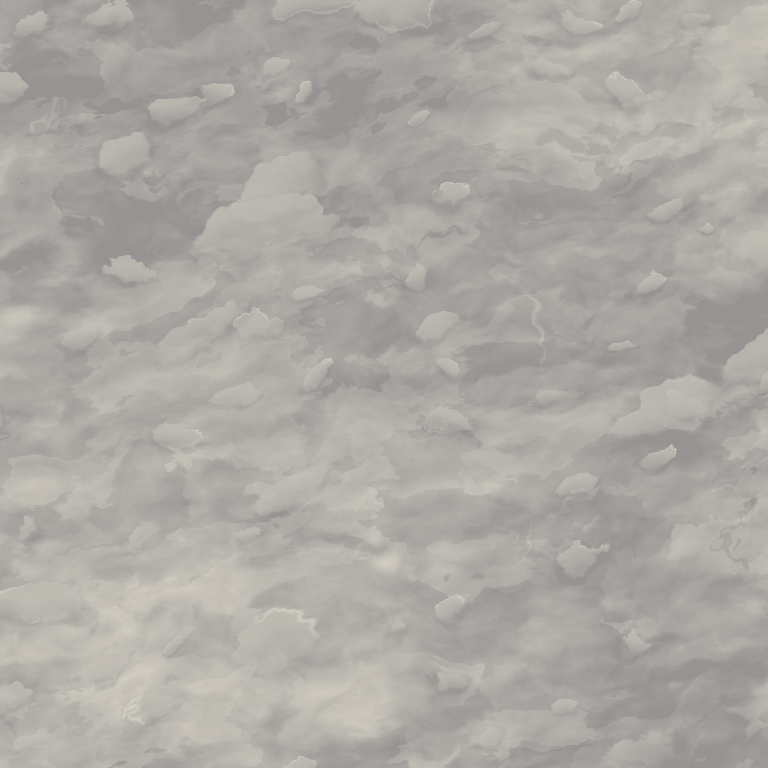
Reproduce this texture procedurally as a WebGL 1 fragment shader.

```glsl
precision highp float;
// Weathered grey stone: overlapping ragged sheets, pale flakes and thin cream rims.
uniform vec2 u_resolution;

float hash(vec2 p) {
  vec3 q = fract(vec3(p.xyx) * 0.1031);
  q += dot(q, q.yzx + 33.33);
  return fract((q.x + q.y) * q.z);
}

float noise(vec2 p) {
  vec2 cell = floor(p), f = fract(p);
  f = f * f * (3.0 - 2.0 * f);
  return mix(mix(hash(cell), hash(cell + vec2(1.0, 0.0)), f.x),
             mix(hash(cell + vec2(0.0, 1.0)), hash(cell + 1.0), f.x), f.y);
}

float fbm(vec2 p) {
  float sum = 0.0, amp = 0.5;
  for (int i = 0; i < 6; i++) {
    sum += amp * noise(p);
    p = mat2(0.96, 0.28, -0.28, 0.96) * p * 2.03 + 17.3;
    amp *= 0.54;
  }
  return sum / 1.06;
}

// Layered sheets, alternately dark and light, from broad to small.
float paintSheets(float tone, vec2 p) {
  for (int i = 0; i < 10; i++) {
    float k = float(i);
    vec2 seed = vec2(k * 13.7 + 5.0, k * 7.9 + 3.0);
    float depth = fbm(p * vec2(2.8, 5.2) * (1.0 + 0.22 * k) + seed) - 0.535;
    float haze = mix(0.014, 0.13, smoothstep(0.35, 0.7, noise(p * 5.0 + seed.yx)));
    float cover = smoothstep(-0.3 * haze, haze, depth);
    float light = mod(k, 2.0);
    float sheet = mix(0.04, 0.64, light) + 0.2 * light * exp(-max(depth, 0.0) * 18.0);
    tone = mix(tone, sheet, cover * mix(0.4, 0.72, hash(seed)));
  }
  return tone;
}

// Scattered ragged flakes, brightest along the top, rimmed on one side only.
float paintFlakes(float tone, vec2 p, vec2 grid, float share) {
  vec2 base = floor(p * grid);
  float ragged = fbm(p * grid * vec2(2.6, 2.1) + 41.0) - 0.5;
  float rimMask = smoothstep(0.45, 0.7, noise(p * grid * 2.2 + 8.0));
  for (int y = -1; y <= 1; y++) {
    for (int x = -1; x <= 1; x++) {
      vec2 id = base + vec2(float(x), float(y));
      float present = step(hash(id + 61.0), share);
      vec2 jitter = vec2(hash(id + 19.0), hash(id + 83.0));
      vec2 r = p - (id + jitter) / grid;
      float angle = (hash(id + 37.0) - 0.4) * 1.2;
      float c = cos(angle), s = sin(angle);
      r = vec2(c * r.x + s * r.y, c * r.y - s * r.x);
      r /= vec2(0.30, 0.22) / grid * mix(0.5, 1.2, hash(id + 97.0));
      float d = 1.0 - length(r) + ragged * 2.6 - 0.2 * abs(r.x);
      float top = smoothstep(-1.1, 0.7, r.y);
      float body = smoothstep(-0.04, mix(0.5, 0.08, top), d);
      float shadow = smoothstep(-0.6, 0.0, d) * (1.0 - body) * smoothstep(0.4, -0.6, r.y);
      float side = step(0.3, hash(id + 7.0)) * 2.0 - 1.0;
      float rim = smoothstep(0.12, 0.0, abs(d - 0.05)) * rimMask
                * smoothstep(-0.1, 0.6, side * (r.y + 0.4 * r.x));
      tone -= present * shadow * 0.2;
      tone = mix(tone, 0.56 + 0.26 * top, present * body * mix(0.3, 0.8, top));
      tone += present * rim * 0.4;
    }
  }
  return tone;
}

void main() {
  vec2 uv = gl_FragCoord.xy / u_resolution.y;
  vec2 warp = vec2(fbm(uv * 5.0 + 2.0), fbm(uv * 5.0 + 29.0)) - 0.5;
  vec2 p = uv + warp * vec2(0.10, 0.08);
  p.y -= 0.12 * p.x;

  // Broad light and shade, then sheets
  float tone = 0.40 + (fbm(uv * vec2(2.0, 3.5) + 70.0) - 0.5) * 1.2;
  tone = paintSheets(tone, p);
  tone += (fbm(uv * vec2(2.2, 3.6) + 11.0) - 0.5) * 1.1;

  // Clumpy relief lit from above, with fine mottling and streaks
  vec2 clump = p * vec2(10.0, 17.0) + 31.0;
  tone += (fbm(clump) - fbm(clump + vec2(-0.1, 0.3))) * 0.75;
  tone += (fbm(p * vec2(24.0, 40.0)) - 0.5) * 0.5;
  tone += (noise(p * vec2(14.0, 95.0) + 6.0) - 0.5) * 0.09;

  // Small chips below larger flakes
  tone = paintFlakes(tone, p + vec2(7.0, 2.0), vec2(9.0, 14.0), 0.32);
  tone = paintFlakes(tone, p + vec2(3.0, 5.0), vec2(4.0, 7.0), 0.40);

  // Sparse cream seams and dark hairline cracks
  float seam = abs(fbm(p * vec2(5.0, 4.0) + 53.0) - 0.5);
  float where = noise(uv * 7.0 + 90.0);
  tone += smoothstep(0.014, 0.0, seam) * smoothstep(0.70, 0.88, where) * 0.4;
  tone -= smoothstep(0.012, 0.0, seam) * smoothstep(0.22, 0.08, where) * 0.35;

  vec3 slate = vec3(0.600, 0.595, 0.586);
  vec3 cream = vec3(0.790, 0.772, 0.732);
  gl_FragColor = vec4(mix(slate, cream, clamp(tone, -0.08, 1.2)), 1.0);
}
```
